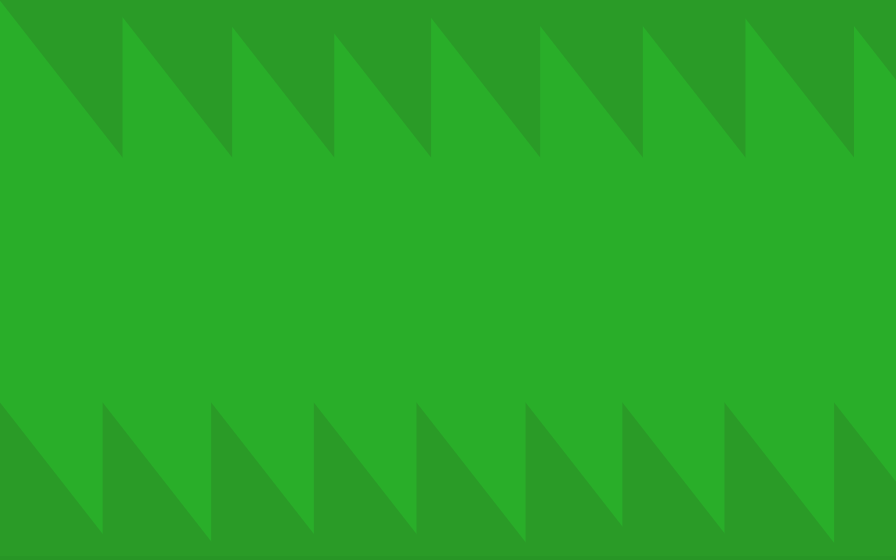
Give the GLSL for this background, as a Shadertoy shader.

```glsl
// Green field between two dark sawtooth borders, each the half-turn of the other.

const float ASPECT = 1.6;
const float STEEPNESS = 1.28;

// Tooth widths from the vertical side of one tooth to the next, in canvas heights
const float TOOTH_WIDTHS[9] = float[9](
    0.1833, 0.1938, 0.1833, 0.1833, 0.1948, 0.1729, 0.1823, 0.1958, 0.2188);

// Antialiased step: 0 below zero, 1 above, one pixel wide
float smoothEdge(float dist, float pixel) {
    return clamp(dist / pixel + 0.5, 0.0, 1.0);
}

// Coverage of a row of right-angled teeth standing on the lower border
float sawtoothRow(vec2 p, float left, float pixel) {
    float coverage = 0.0;
    for (int i = 0; i < 9; i++) {
        float right = left + TOOTH_WIDTHS[i];
        float column = smoothEdge(p.x - left, pixel) - smoothEdge(p.x - right, pixel);
        float slope = 0.28125 - STEEPNESS * (p.x - left) - p.y;
        coverage += column * smoothEdge(slope / length(vec2(1.0, STEEPNESS)), pixel);
        left = right;
    }
    return coverage;
}

void mainImage(out vec4 fragColor, in vec2 fragCoord) {
    vec2 canvas = vec2(ASPECT, 1.0);
    vec2 p = fragCoord / iResolution.xy * canvas;
    float pixel = 1.0 / iResolution.y;

    // The upper row is the lower one turned by 180 degrees and shifted
    float lowerTeeth = sawtoothRow(p, 0.0, pixel);
    float upperTeeth = sawtoothRow(canvas - p, -0.1083, pixel);

    vec3 fieldGreen = vec3(0.161, 0.683, 0.161);
    vec3 toothGreen = vec3(0.163, 0.606, 0.153);
    vec3 color = mix(fieldGreen, toothGreen, max(lowerTeeth, upperTeeth));

    // Faint darker strip along the bottom
    color *= 1.0 - 0.03 * smoothEdge(0.007 - p.y, pixel);

    fragColor = vec4(color, 1.0);
}
```
